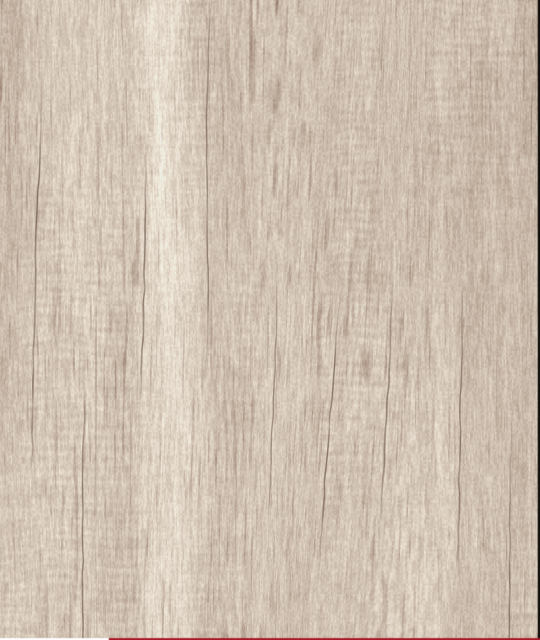
This texture is drawn by a Shadertoy shader. Its source:

```glsl
// Pale bleached oak board: upright fibres, saw ripples, a light streak, cracks and a trimmed edge.

float hash(vec2 p) {
    vec3 q = fract(vec3(p.xyx) * 0.1031);
    q += dot(q, q.yzx + 33.33);
    return fract((q.x + q.y) * q.z);
}

float noise(vec2 p) {
    vec2 cell = floor(p), f = fract(p);
    f = f * f * (3.0 - 2.0 * f);
    return mix(mix(hash(cell), hash(cell + vec2(1, 0)), f.x),
               mix(hash(cell + vec2(0, 1)), hash(cell + vec2(1, 1)), f.x), f.y);
}

float fbm(vec2 p) {
    float sum = 0.0, gain = 0.52;
    for (int i = 0; i < 4; i++) {
        sum += gain * noise(p);
        p = p * 2.03 + 17.3;
        gain *= 0.5;
    }
    return sum;
}

// Soft-edged upright line; a line thinner than a pixel fades instead of breaking up
float thinLine(float dist, float halfWidth, float pixel) {
    float soft = max(pixel, halfWidth);
    return (1.0 - smoothstep(0.0, soft * 1.5, abs(dist))) * min(1.0, 1.5 * halfWidth / soft);
}

// Long, nearly straight cracks, each with its own slight lean, tapering at both ends
float longCracks(vec2 g, float pixel) {
    float dark = 0.0;
    for (int i = 0; i < 9; i++) {
        float id = float(i);
        float x = (id + 0.25 + 0.5 * hash(vec2(id, 3.0))) * 0.094;
        float middle = hash(vec2(id, 11.0));
        float reach = mix(0.18, 0.38, hash(vec2(id, 23.0)));
        float taper = 1.0 - smoothstep(0.4, 1.0, abs(g.y - middle) / reach);
        float bend = 0.04 * hash(vec2(id, 47.0)) * (g.y - middle)
                   + 0.006 * (noise(vec2(g.y * 5.0, id * 9.0)) - 0.5)
                   + 0.002 * (noise(vec2(g.y * 40.0, id * 5.0)) - 0.5);
        float broken = 0.55 + 0.45 * noise(vec2(g.y * 30.0, id * 7.0));
        dark = max(dark, broken * taper * thinLine(g.x - x - bend, 0.0013, pixel));
    }
    return dark;
}

// Short straight hairlines, one for some cells of a staggered grid
float hairSplits(vec2 g, float pixel) {
    float column = floor(g.x * 75.0);
    float row = g.y * 6.0 + 5.0 * hash(vec2(column, 71.0));
    vec2 cell = vec2(column, floor(row));
    float x = 0.3 + 0.4 * hash(cell + 5.1) + 0.12 * (noise(vec2(row * 3.0, column)) - 0.5);
    float along = abs(fract(row) - 0.5) / mix(0.1, 0.48, hash(cell + 8.7));
    float shown = step(0.6, hash(cell + 2.3)) * (1.0 - smoothstep(0.3, 1.0, along));
    return shown * thinLine((fract(g.x * 75.0) - x) / 75.0, 0.0008, pixel);
}

void mainImage(out vec4 fragColor, in vec2 fragCoord) {
    vec2 p = fragCoord / iResolution.y;
    float pixel = 1.0 / iResolution.y, width = iResolution.x / iResolution.y;

    // Grain coordinates: nearly upright, leaning right a little past the middle
    float lean = 0.06 * smoothstep(0.36, 0.5, p.x) * (1.0 - smoothstep(0.54, 0.72, p.x));
    vec2 g = p;
    g.x -= lean * (p.y - 0.5);
    g.x += 0.010 * (noise(p * vec2(4.0, 2.0)) - 0.5) + 0.0016 * (noise(p * vec2(30.0, 9.0)) - 0.5);

    // Broad bands: wide bleached streak, tan right half with a pale lower part
    float tone = 0.022 + 0.12 * (fbm(g * vec2(9.0, 1.1) + 4.0) - 0.49);
    tone += 0.03 * (noise(p * vec2(4.0, 2.6) + 21.0) - 0.5);
    float ragged = g.x + 0.026 * (fbm(g * vec2(30.0, 2.0) + 9.0) - 0.49);
    float streak = exp(-pow((ragged - 0.255) / 0.048, 2.0));
    tone += 0.080 * streak;
    tone -= 0.012 * smoothstep(0.29, 0.38, ragged);
    tone += 0.040 * exp(-pow((ragged - 0.65) / 0.055, 2.0)) * (1.0 - smoothstep(0.2, 0.7, p.y));
    tone -= 0.015 * (1.0 - smoothstep(0.0, 0.05, ragged)) + 0.018 * smoothstep(0.74, 0.84, ragged);

    // Fibres from coarse to fine, with dark pores gathered in patches
    tone += 0.050 * (fbm(g * vec2(80.0, 3.0)) - 0.49);
    tone += 0.050 * (noise(g * vec2(250.0, 12.0)) - 0.5);
    tone += 0.085 * (noise(g * vec2(460.0, 60.0)) - 0.5);
    tone += 0.070 * (noise(g * vec2(480.0, 300.0)) - 0.5);
    float patches = smoothstep(0.35, 0.7, fbm(g * vec2(11.0, 2.5) + 31.0));
    tone -= 0.090 * patches * smoothstep(0.66, 0.9, noise(g * vec2(240.0, 14.0) + 50.0));

    // Saw ripples: uneven rungs across the fibres, in upright patches
    float phase = p.y * 450.0 + 10.0 * noise(g * vec2(11.0, 8.0)) + 2.0 * noise(g * vec2(60.0, 30.0));
    float ripple = 0.55 * sin(phase) + 2.2 * (noise(g * vec2(32.0, 130.0) + 3.0) - 0.5);
    float rippled = smoothstep(0.25, 0.7, noise(g * vec2(13.0, 2.2) + 7.0));
    tone += 0.018 * ripple * rippled * (1.0 - 0.5 * streak);

    // Splits and cracks
    tone -= 0.10 * hairSplits(g, pixel);
    vec3 wood = vec3(0.80, 0.74, 0.68) + tone * vec3(1.0, 1.18, 1.2);
    wood = mix(wood, vec3(0.47, 0.39, 0.34), 0.85 * longCracks(g, pixel));
    wood = clamp(wood, 0.0, 0.93);

    // Trim: dark right edge, and a bottom strip that turns from white to red
    wood = mix(wood, vec3(0.03), smoothstep(-pixel, pixel, p.x - width + 0.0035) * 0.95);
    vec3 strip = mix(vec3(1.0), vec3(0.66, 0.10, 0.16), smoothstep(-pixel, pixel, p.x - 0.17));
    wood = mix(wood, strip, 1.0 - smoothstep(-pixel, pixel, p.y - 0.003));

    fragColor = vec4(wood, 1.0);
}
```
